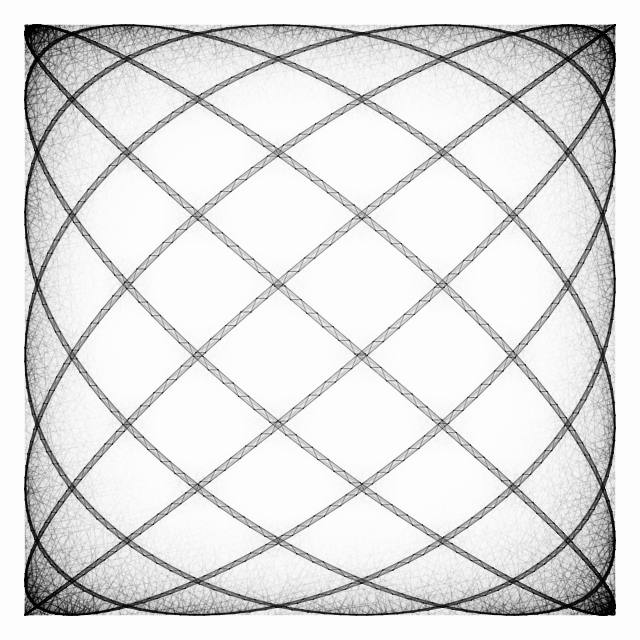
This pattern is drawn by a WebGL 1 fragment shader. Its source:

```glsl
precision highp float;
// Draws a doubled Lissajous lattice woven from fine ink chords, with hazy borders and dark corners.
uniform vec2 u_resolution;

#define FREQ vec2(13.0, 11.0)
#define PHASE 0.01745
#define HALF_POINTS 750
#define FIGURE_RADIUS 0.461
#define LINE_WIDTH 0.0028
#define REACH 0.2825
#define CHORD_INK 1.15
#define FOG_INK 0.028
#define HAIR_SETS 10
#define HAIR_DENSITY 45.0
#define PAPER 0.992

const float PI = 3.14159265;

float hash(vec2 p) {
  vec3 h = fract(vec3(p.xyx) * vec3(0.1031, 0.1030, 0.0973));
  h += dot(h, h.yzx + 33.33);
  return fract((h.x + h.y) * h.z);
}

// Curve point; a negative phase gives the mirrored strand.
vec2 curve(float t, float phase) {
  return sin(FREQ * t + vec2(phase, 0.0));
}

float coverage(float dist, float px) {
  float blur = max(px, LINE_WIDTH);
  return clamp(1.0 - dist / blur, 0.0, 1.0) * LINE_WIDTH / blur;
}

// Straight ink line whose strength falls with its length.
float chord(vec2 p, vec2 a, vec2 b, float px) {
  vec2 ab = b - a, ap = p - a;
  float len2 = dot(ab, ab);
  float h = clamp(dot(ap, ab) / max(len2, 1e-8), 0.0, 1.0);
  float fade = 1.0 / (sqrt(len2) / REACH + 1.0);
  fade *= fade * fade;
  return fade * fade * coverage(length(ap - h * ab), px);
}

// Both strands and the short truss of chords between them.
float strands(vec2 p, float px) {
  float ink = 0.0;
  float dt = PI / float(HALF_POINTS);
  for (int i = 0; i < HALF_POINTS; i++) {
    float t = (float(i) + 0.5) * dt - 0.5 * PI;
    vec2 a = curve(t, PHASE);
    vec2 away = abs(p - a);
    if (max(away.x, away.y) < 0.29) {
      vec2 b = curve(t, -PHASE);
      ink += chord(p, a, b, px);
      for (int k = 1; k <= 3; k++) {
        float tk = t + float(k) * dt;
        vec2 c = curve(tk, PHASE);
        vec2 d = curve(tk, -PHASE);
        ink += chord(p, a, c, px) + chord(p, b, d, px);
        ink += chord(p, a, d, px) + chord(p, b, c, px);
      }
    }
  }
  return ink;
}

// Scattered hairlines that give the haze its grain.
float hairs(vec2 p, float px) {
  float sum = 0.0;
  for (int k = 0; k < HAIR_SETS; k++) {
    float id = float(k);
    float angle = id * 2.4 + 0.35;
    vec2 dir = vec2(cos(angle), sin(angle));
    float across = dot(p, dir) * HAIR_DENSITY;
    float lane = floor(across) + 100.0;
    float shift = hash(vec2(lane, id));
    float piece = floor(dot(p, vec2(-dir.y, dir.x)) * 5.0 + shift * 7.0) + 50.0;
    float dist = abs(fract(across) - 0.1 - 0.8 * shift) / HAIR_DENSITY;
    sum += coverage(dist, px) * hash(vec2(lane + 13.0 * id, piece));
  }
  return sum;
}

// Haze of long chords: round clearings inside, dense towards the corners.
float fog(vec2 p, float px) {
  vec2 inside = clamp(p, -1.0, 1.0);
  vec2 lattice = asin(inside) * FREQ.yx / PI;
  float a = mod(lattice.x - lattice.y, 2.0) - 1.0;
  float b = mod(lattice.x + lattice.y + 1.0, 2.0) - 1.0;
  vec2 offset = 0.5 * vec2(a + b, b - a);
  vec2 center = abs(lattice - offset);
  vec2 slope2 = 1.0 - inside * inside;
  vec2 crowd = 1.0 / (slope2 + 0.04);
  float openness = smoothstep(0.25, 0.8, sqrt(slope2.x * slope2.y));
  float ring = smoothstep(0.5, 1.05, length(offset));
  float density = FOG_INK * crowd.x * crowd.y * mix(1.0, ring, openness);
  // Slivers between the outermost strand and the frame stay light.
  vec2 sliver = step(0.5 * FREQ.yx - 0.1, center);
  density *= mix(1.0, 0.25, max(sliver.x, sliver.y));
  vec2 edge = 1.0 - smoothstep(1.0 - px, 1.0 + px, abs(p));
  return density * edge.x * edge.y * (0.4 + 0.95 * hairs(p, px));
}

void main() {
  float size = min(u_resolution.x, u_resolution.y) * FIGURE_RADIUS;
  vec2 p = (gl_FragCoord.xy - 0.5 * u_resolution) / size;
  p.y = -p.y;
  float px = 1.0 / size;
  float ink = CHORD_INK * strands(p, px) + fog(p, px);
  gl_FragColor = vec4(vec3(PAPER * exp(-ink)), 1.0);
}
```
